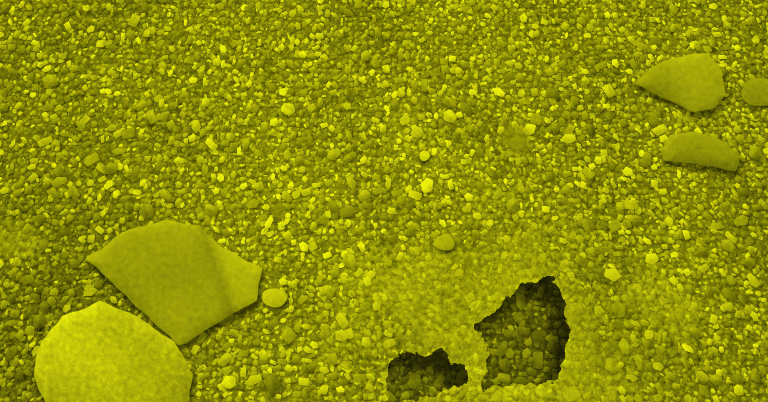
Give the GLSL for this texture, as a Shadertoy shader.

```glsl
// Sunlit gravel in yellow monochrome, with boulders and two hollows in sand.
// Jittered grids scatter the pebbles, polygon distances shape rocks and pits,
// and gradient noise roughens every surface.

const vec3 TINT = vec3(1, 1.015, .03);
const vec2 LIGHT = vec2(-.35, .94);
const float GAP_TONE = .46, SAND_TONE = .63;
const float PEBBLE_TONE = .6, PEBBLE_CONTRAST = .27;
const float FINE_FREQ = 76., MEDIUM_FREQ = 50., LARGE_FREQ = 30.;
const float BEVEL = .018, REACH = .014;

// Outlines, in units of the canvas height
const int N = 8;
const vec2 SLAB[N] = vec2[](vec2(.225,.357), vec2(.323,.422), vec2(.41,.444), vec2(.495,.43),
  vec2(.552,.376), vec2(.645,.329), vec2(.632,.26), vec2(.448,.15));
const vec2 DOME[N] = vec2[](vec2(.09,.067), vec2(.107,.142), vec2(.16,.208), vec2(.249,.24),
  vec2(.336,.208), vec2(.428,.145), vec2(.47,.067), vec2(.4,-.6));
const vec2 WEDGE[N] = vec2[](vec2(1.59,.796), vec2(1.642,.836), vec2(1.716,.857), vec2(1.755,.862),
  vec2(1.788,.82), vec2(1.799,.764), vec2(1.775,.739), vec2(1.729,.729));
const vec2 LOAF[N] = vec2[](vec2(1.65,.627), vec2(1.674,.657), vec2(1.729,.666), vec2(1.8,.64),
  vec2(1.83,.612), vec2(1.826,.583), vec2(1.766,.595), vec2(1.655,.609));
const vec2 SMALL_PIT[N] = vec2[](vec2(.97,0), vec2(.974,.09), vec2(1.01,.12), vec2(1.05,.11),
  vec2(1.09,.12), vec2(1.14,.085), vec2(1.15,.05), vec2(1.06,.02));
const vec2 LARGE_PIT[N] = vec2[](vec2(1.19,.18), vec2(1.31,.29), vec2(1.37,.3), vec2(1.4,.25),
  vec2(1.405,.15), vec2(1.38,.06), vec2(1.21,.04), vec2(1.225,.14));

vec4 hash4(vec2 p) {
  vec4 q = fract(p.xyxy * vec4(.1031, .103, .0973, .1099));
  q += dot(q, q.wzxy + 33.33);
  return fract((q.xxyz + q.yzzw) * q.zywx);
}

float corner(vec2 cell, vec2 off) { return dot(hash4(cell).xy * 2. - 1., off); }

float gradNoise(vec2 p) {
  vec2 i = floor(p), f = p - i, u = f * f * (3. - 2. * f), e = vec2(1, 0);
  return mix(mix(corner(i, f), corner(i + e, f - e), u.x),
    mix(corner(i + e.yx, f - e.yx), corner(i + 1., f - 1.), u.x), u.y);
}

float fbm(vec2 p) {
  float sum = 0., amp = 1.;
  for (int i = 0; i < 4; i++, amp *= .55) {
    sum += amp * gradNoise(p);
    p = mat2(1.6, 1.2, -1.2, 1.6) * p + 7.3;
  }
  return sum;
}

float polygon(vec2 p, vec2 v[N]) {
  float d = 9., s = 1.;
  for (int i = 0, j = N - 1; i < N; j = i, i++) {
    vec2 e = v[j] - v[i], w = p - v[i];
    vec2 b = w - e * clamp(dot(w, e) / dot(e, e), 0., 1.);
    d = min(d, dot(b, b));
    bvec3 c = bvec3(p.y >= v[i].y, p.y < v[j].y, e.x * w.y > e.y * w.x);
    if (all(c) || all(not(c))) s = -s;
  }
  return s * sqrt(d) - .008;
}

float oval(vec2 p, vec2 c, vec2 r) { return (length((p - c) / r) - 1.) * min(r.x, r.y); }

float inside(float d) {
  float aa = .8 / iResolution.y;
  return 1. - smoothstep(-aa, aa, d);
}

// Bevelled solid; dLit is the distance one step toward the light
float solid(float t, float d, float dLit, float tone) {
  t *= .5 + .5 * smoothstep(-.008, .01, dLit);
  float rise = clamp((dLit - d) / REACH, -1., 1.);
  return mix(t, tone + .13 * rise * exp(min(d, 0.) / BEVEL), inside(d));
}

float rock(float t, vec2 p, vec2 v[N], float tone) {
  return solid(t, polygon(p, v), polygon(p + LIGHT * REACH, v), tone);
}

float stone(float t, vec2 p, vec2 c, vec2 r, float tone) {
  return solid(t, oval(p, c, r), oval(p + LIGHT * REACH * .5, c, r), tone);
}

// One layer of faceted pebbles, lower rows overlapping upper ones
float gravel(float t, vec2 p, float freq, float density) {
  p = p * freq + freq;
  for (int k = 0; k < 9; k++) {
    vec2 id = floor(p) + vec2(k % 3 - 1, 1 - k / 3);
    vec4 h = hash4(id), g = hash4(id + 347.);
    if (g.x > density) continue;
    vec2 off = p - id - .15 - .7 * h.xy;
    float a = 6.2832 * h.z, r = mix(.3, .58, g.y);
    vec2 q = mat2(cos(a), -sin(a), sin(a), cos(a)) * off / (r * vec2(1, mix(.45, .9, g.z)));
    float side = 6.2832 / floor(4. + 2. * g.w);
    float bend = mod(atan(q.y, q.x + 1e-5) + 7., side) - .5 * side;
    float d = length(q) * mix(1., cos(bend), .8);
    float aa = .8 * freq / (iResolution.y * r), lit = dot(off, LIGHT) / r;
    float tone = PEBBLE_TONE + PEBBLE_CONTRAST * (h.w - .5) + .11 * lit + .13 * pow(h.w, 6.);
    tone += .16 * (g.w - .5) * smoothstep(-.1, .1, q.y + .4 * q.x);
    t *= .75 + .25 * smoothstep(.85, 1.4, d + .2 * lit);
    t = mix(t, tone, 1. - smoothstep(1. - aa, 1. + aa, d));
  }
  return t;
}

// Hollow, darkest below its upper right rim
float pit(float t, vec2 p, vec2 v[N], float bed) {
  float d = polygon(p, v), rim = polygon(p + vec2(.025, .03), v);
  t += .07 * exp(-abs(d) / .018);
  return mix(t, bed * mix(.72, .3, smoothstep(-.04, .01, rim)), inside(d));
}

void mainImage(out vec4 fragColor, in vec2 fragCoord) {
  vec2 p = fragCoord / iResolution.y;
  float broad = fbm(p * 5.), grain = fbm(p * 75.);

  // Pebbles grow toward the lower edge
  vec2 g = vec2((p.x - .95) * (.88 + .25 * p.y), p.y * (.86 + .15 * p.y)) + 3.;
  g += .003 * vec2(grain, gradNoise(p * 60.));
  float t = gravel(GAP_TONE + .14 * grain, g, FINE_FREQ, .95);
  t = gravel(t, g, MEDIUM_FREQ, .6);
  float bed = gravel(t, g, LARGE_FREQ, .45) + .12 * grain;
  t = gravel(t, g, LARGE_FREQ, mix(.22, .06, p.y));
  t += .06 * broad + .1 * grain + .05 * exp(-3. * dot(p - vec2(.9, .5), p - vec2(.9, .5)));
  t -= .09 * exp(-9. * dot(p - vec2(.1, .2), p - vec2(.1, .2)));

  // Sand around the pits and at the left edge
  float drift = max(1.15 - length((p - vec2(1.28, .16)) / vec2(.42, .27)),
    .75 - length((p - vec2(.03, .41)) / vec2(.12, .09)));
  float sand = smoothstep(-.05, .6, drift + .5 * broad + .2 * grain);
  t = mix(t, SAND_TONE + .22 * grain + .08 * broad, .6 * sand);
  vec2 crumbled = p + .02 * vec2(fbm(p * 28.), fbm(p * 28. + 19.));
  t = pit(t, crumbled, SMALL_PIT, bed);
  t = pit(t, crumbled, LARGE_PIT, bed);

  // Single stones, the first half buried
  vec2 w = p + .008 * vec2(gradNoise(p * 22.), gradNoise(p * 22. + 31.));
  float skin = .07 * grain + .07 * broad;
  float bare = smoothstep(-.01, .01, oval(w, vec2(1.281, .657), vec2(.04, .034)));
  t = mix(t, .55 + skin, .7 - .7 * bare);
  t = stone(t, w, vec2(.684, .259), vec2(.031, .023), .74 + skin);
  t = stone(t, w, vec2(1.104, .395), vec2(.025, .02), .66 + skin);
  t = stone(t, w, vec2(1.057, .612), vec2(.014, .013), .8 + skin);
  t = stone(t, w, vec2(1.895, .772), vec2(.05, .036), .57 + skin);

  // Boulders, with a crease across the slab
  t = rock(t, w, LOAF, .54 + skin);
  t = rock(t, w, WEDGE, .6 + .4 * (p.x - 1.72) + skin);
  float crease = p.x - .53 + .35 * (p.y - .35);
  float face = .61 + .07 * smoothstep(0., .03, crease) - .06 * exp(-abs(crease) / .012);
  t = rock(t, w, SLAB, face + skin);
  t = rock(t, w, DOME, .71 + .4 * (p.y - .12) - .25 * (p.x - .26) + 2. * skin);

  fragColor = vec4(clamp(t, .08, .92) * TINT + vec3(0, 0, .012), 1);
}
```
